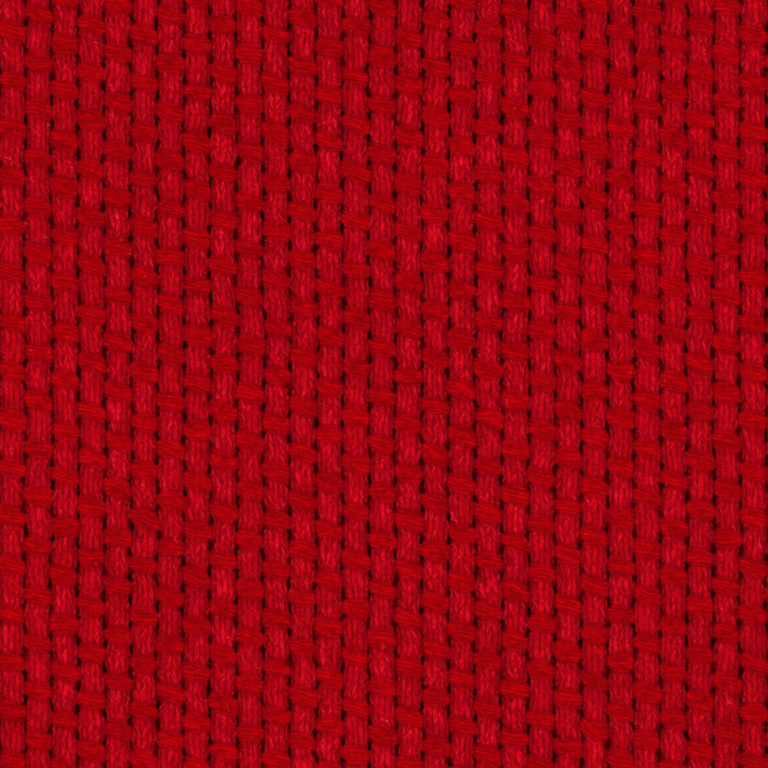
Reproduce this texture procedurally as a WebGL 2 fragment shader.

```glsl
#version 300 es
precision highp float;

uniform vec2 u_resolution;
out vec4 outColor;

float hash(vec2 p) {
    vec3 q = fract(vec3(p.xyx) * 0.1031);
    q += dot(q, q.yzx + 33.33);
    return fract((q.x + q.y) * q.z);
}

float noise(vec2 p) {
    vec2 i = floor(p), f = fract(p);
    f = f * f * (3.0 - 2.0 * f);
    return mix(mix(hash(i), hash(i + vec2(1, 0)), f.x),
               mix(hash(i + vec2(0, 1)), hash(i + vec2(1, 1)), f.x), f.y);
}

// Soft-edged band: 1 inside the half width, 0 outside
float band(float d, float halfWidth, float softness) {
    return 1.0 - smoothstep(halfWidth - softness, halfWidth + softness, abs(d));
}

// Upright bundle of four plied strands
vec3 warpColor(vec2 local, vec2 weave, float depth, float seed) {
    float wander = 0.5 * (noise(vec2(seed * 50.0, weave.y * 1.3)) - 0.5);
    float strand = local.x * 4.6 + 0.5 + wander;
    float across = fract(strand) - 0.5;
    float id = floor(strand);
    float broken = noise(weave * vec2(6.0, 5.0) + 60.0);
    float groove = smoothstep(0.15, 0.5, abs(across)) * (0.35 + 0.9 * broken);

    // Plies slant across each strand, alternately left and right
    float slant = mod(id, 2.0) * 2.0 - 1.0;
    float ply = weave.y * 5.5 + slant * across * 2.2 + hash(vec2(id, seed * 90.0)) * 9.0;
    float twist = noise(vec2(ply, id * 3.0 + seed * 61.0));
    float fiber = noise(weave * vec2(16.0, 11.0));
    float shade = 0.77 - 0.22 * groove + 0.24 * twist + 0.26 * fiber;
    shade *= 1.0 - 0.9 * local.x * local.x;
    shade *= mix(1.0, 0.82, smoothstep(0.40, 0.75, depth));
    float glint = smoothstep(0.5, 0.95, twist) * max(1.0 - groove, 0.0) * fiber;
    return vec3(0.695, 0.022, 0.084) * shade + vec3(0.06, 0.05, 0.07) * glint;
}

// Crosswise bundle of fine, nearly parallel threads
vec3 weftColor(vec2 local, vec2 weave, float depth, float seed) {
    float bend = 0.16 * local.x * (seed - 0.5);
    float thread = 0.5 + 0.5 * cos(6.2832 * (local.y + bend) * 6.0);
    float fiber = noise(vec2(weave.x * 3.0, (weave.y + bend) * 11.0) + seed * 17.0);
    float fuzz = noise(weave * vec2(12.0, 14.0) + 25.0);
    float shade = 0.74 + 0.11 * thread * (0.4 + fiber) + 0.18 * fiber + 0.20 * fuzz;
    shade *= 1.0 - 0.4 * local.y * local.y;
    shade *= mix(1.0, 0.42, smoothstep(0.42, 0.66, depth));
    return vec3(0.64, 0.012, 0.046) * shade;
}

void main() {
    vec2 uv = gl_FragCoord.xy / u_resolution;

    // 29 columns and about 32 rows that fall toward the right
    vec2 weave = vec2(uv.x * 29.0 + 0.05, (uv.y + 0.2 * uv.x) * 31.7);
    weave += vec2(0.08, 0.14) * (vec2(noise(uv * 9.0), noise(uv * 11.0 + 40.0)) - 0.5);
    weave += vec2(0.11, 0.20) * (vec2(noise(weave * 1.5 + 7.0), noise(weave * 1.5 + 70.0)) - 0.5);
    vec2 cell = floor(weave);
    vec2 local = fract(weave) - 0.5;
    float weftOver = 1.0 - mod(cell.x + cell.y, 2.0);
    float seed = hash(cell + 3.0);

    // Distance along each bundle from the top of its arch
    float weftDepth = mix(1.0 - abs(local.x), abs(local.x), weftOver);
    float warpDepth = mix(abs(local.y), 1.0 - abs(local.y), weftOver);

    // Bundles narrow where they dive under each other
    float fray = 0.14 * (noise(weave * vec2(9.0, 7.0)) - 0.5);
    float weftHalf = 0.40 - 0.50 * pow(min(weftDepth, 0.6), 2.0) + fray;
    float warpHalf = 0.46 - 0.03 * smoothstep(0.2, 0.7, warpDepth) + 0.7 * fray;
    float weftMask = band(local.y, weftHalf, 0.13);
    float warpMask = band(local.x, warpHalf, 0.09);

    vec3 weft = weftColor(local, weave, weftDepth, seed);
    vec3 warp = warpColor(local, weave, warpDepth, hash(vec2(cell.x, 9.0)));

    // Dark holes, then the lower and upper bundles
    vec3 color = vec3(0.12, 0.006, 0.010);
    vec3 lower = mix(weft, warp, weftOver);
    vec3 upper = mix(warp, weft, weftOver);
    color = mix(color, lower, mix(weftMask, warpMask, weftOver));
    color = mix(color, upper, mix(warpMask, weftMask, weftOver));

    // Uneven dye and sparse pale lint
    color *= 1.0 + 0.04 * noise(uv * 5.0) + 0.06 * (noise(weave * 2.2 + 15.0) - 0.5);
    float lint = smoothstep(0.88, 0.98, noise(weave * vec2(6.0, 4.0) + 90.0));
    lint *= step(0.85, hash(cell + 51.0));
    color += vec3(0.10, 0.08, 0.08) * lint;

    outColor = vec4(color, 1.0);
}
```
